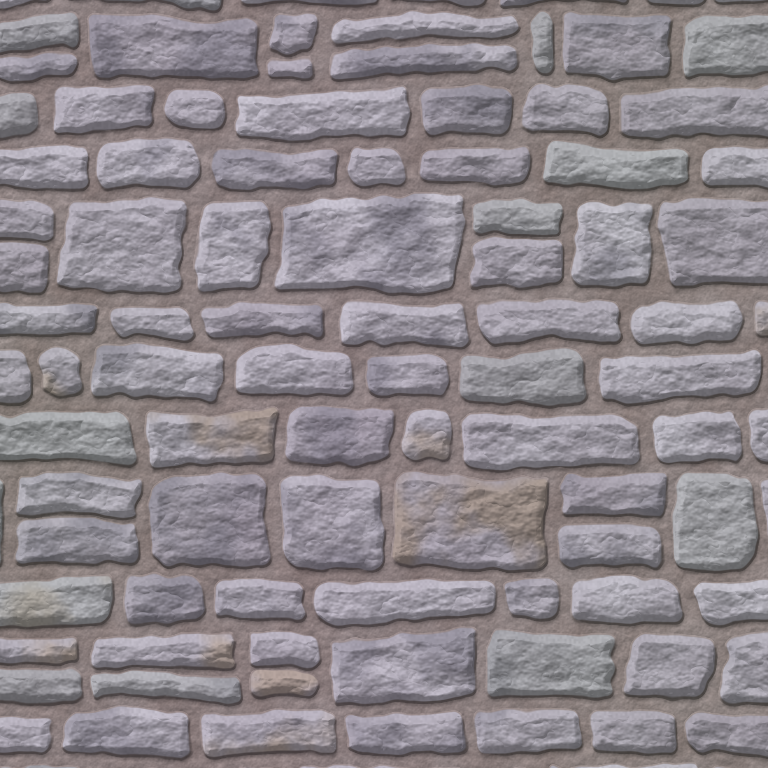
A WebGL 2 fragment shader for this texture:

```glsl
#version 300 es
precision highp float;
// Draws a wall of rough, irregular grey limestone blocks set in sandy mortar.

uniform vec2 u_resolution;
out vec4 fragColor;

const float ROWS = 11.0;
const float COLUMNS = 6.2;

struct Stone {
    float dist;  // signed distance to the outline, negative inside
    vec2 id;
};

float hash(vec2 p) {
    vec3 q = fract(p.xyx * 0.1031);
    q += dot(q, q.yzx + 33.33);
    return fract((q.x + q.y) * q.z);
}

float noise(vec2 p) {
    vec2 i = floor(p), f = fract(p);
    f = f * f * (3.0 - 2.0 * f);
    return mix(mix(hash(i), hash(i + vec2(1, 0)), f.x),
               mix(hash(i + vec2(0, 1)), hash(i + vec2(1, 1)), f.x), f.y);
}

float fbm(vec2 p) {
    float sum = 0.0, gain = 0.5;
    for (int i = 0; i < 4; i++) {
        sum += gain * noise(p);
        p = mat2(1.6, 1.2, -1.2, 1.6) * p + 17.3;
        gain *= 0.5;
    }
    return sum;
}

float jitteredEdge(float i, float seed, float jitter) {
    return i + jitter * (hash(vec2(i + 40.0, seed)) - 0.5);
}

// Interval of an irregular 1D grid holding x: low edge, high edge, index
vec3 findSpan(float x, float seed, float jitter) {
    float i = floor(x);
    if (x < jitteredEdge(i, seed, jitter)) i -= 1.0;
    else if (x >= jitteredEdge(i + 1.0, seed, jitter)) i += 1.0;
    return vec3(jitteredEdge(i, seed, jitter), jitteredEdge(i + 1.0, seed, jitter), i);
}

float roundedBox(vec2 p, vec2 halfSize, float radius) {
    vec2 q = abs(p) - halfSize + radius;
    return length(max(q, 0.0)) + min(max(q.x, q.y), 0.0) - radius;
}

// Rows of blocks; some tall cells hold two stacked stones
Stone findStone(vec2 p) {
    p += 0.016 * (vec2(noise(p * 13.0), noise(p * 11.0 + 50.0)) - 0.5);
    p += 0.007 * (vec2(noise(p * 55.0 + 9.0), noise(p * 50.0 + 80.0)) - 0.5);
    vec3 row = findSpan(p.y * ROWS, 3.0, 0.55);
    float shift = 5.0 * hash(vec2(row.z + 60.0, 8.0));
    vec3 column = findSpan(p.x * COLUMNS + shift, row.z + 20.0, 0.75);
    vec2 low = vec2((column.x - shift) / COLUMNS, row.x / ROWS);
    vec2 high = vec2((column.y - shift) / COLUMNS, row.y / ROWS);
    vec2 id = vec2(column.z, row.z * 2.0) + 70.0;

    float split = mix(low.y, high.y, 0.4 + 0.2 * hash(id + 5.0));
    if (high.y - low.y > 0.092 && hash(id + 11.0) > 0.65) {
        if (p.y > split) { low.y = split - 0.004; id.y += 1.0; }
        else high.y = split + 0.004;
    }
    low += 0.007 + 0.005 * vec2(hash(id + 1.0), hash(id + 2.0));
    high -= 0.007 + 0.005 * vec2(hash(id + 3.0), hash(id + 4.0));
    vec2 q = p - 0.5 * (low + high);
    q += q.yx * vec2(0.24, 0.06) * (vec2(hash(id + 6.0), hash(id + 7.0)) - 0.5);
    float radius = mix(0.006, 0.018, hash(id + 8.0));
    return Stone(roundedBox(q, 0.5 * (high - low), radius), id);
}

// Surface relief: chipped stone faces above grainy mortar
float surfaceHeight(vec2 p) {
    Stone stone = findStone(p);
    vec2 q = p + stone.id * 0.37;
    float chips = 0.017 * fbm(q * vec2(23.0, 32.0));
    float creases = 0.006 * abs(2.0 * fbm(q * vec2(30.0, 42.0) + 31.0) - 1.0);
    float face = 0.009 * smoothstep(0.001, -0.011, stone.dist) + chips + creases;
    float mortar = 0.005 * fbm(p * 60.0);
    return mix(mortar, face, smoothstep(0.003, -0.003, stone.dist));
}

vec3 stoneColor(vec2 p, vec2 id) {
    float tone = 0.55 * hash(id + 21.0) + 0.75 * fbm(p * 16.0 + id) - 0.1;
    vec3 color = mix(vec3(0.535, 0.51, 0.55), vec3(0.66, 0.65, 0.685), clamp(tone, 0.0, 1.0));
    float stain = smoothstep(0.42, 0.68, fbm(p * 13.0 + id * 3.1));
    color = mix(color, vec3(0.45, 0.44, 0.48), 0.65 * stain * step(0.5, hash(id + 23.0)));
    color = mix(color, vec3(0.60, 0.53, 0.46), 0.6 * stain * step(0.88, hash(id + 25.0)));
    return mix(color, vec3(0.55, 0.57, 0.56), 0.4 * step(0.84, hash(id + 27.0)));
}

void main() {
    vec2 p = gl_FragCoord.xy / u_resolution.y;
    float pixel = 1.0 / u_resolution.y;
    Stone stone = findStone(p);
    float mask = smoothstep(pixel, -pixel, stone.dist);

    // Light from above, slightly to the left
    vec2 toLight = vec2(-0.0007, 0.0017);
    float slope = (surfaceHeight(p) - surfaceHeight(p + toLight)) / length(toLight);
    float light = clamp(slope, -0.75, 0.45);

    vec3 mortar = mix(vec3(0.51, 0.455, 0.445), vec3(0.60, 0.56, 0.56), fbm(p * 24.0 + 7.0));
    float castShadow = smoothstep(0.003, -0.004, findStone(p + vec2(-0.002, 0.007)).dist);
    float crevice = exp(-max(stone.dist, 0.0) / 0.005);
    mortar *= 1.0 - 0.19 * castShadow - 0.10 * crevice;

    vec3 color = mix(mortar, stoneColor(p, stone.id), mask);
    color *= 1.0 + 0.40 * light;
    color *= 1.0 + 0.09 * (noise(p * 330.0) - 0.5);
    color += (noise(p * 2.3 + 4.0) - 0.5) * vec3(0.02, 0.0, 0.025);
    fragColor = vec4(color, 1.0);
}
```
